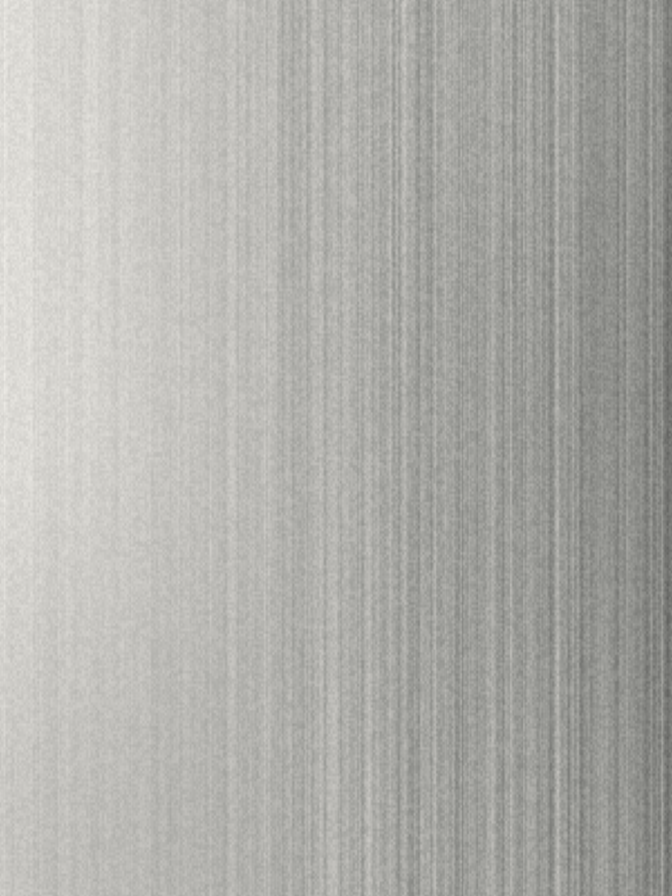
Write a Shadertoy shader that draws this texture.

```glsl
// Brushed metal sheet: fine vertical streaks under a soft light from the left.

const vec3 SHADE_TINT = vec3(0.998, 1.004, 0.976);
const vec3 LIGHT_TINT = vec3(1.008, 1.000, 0.978);
const float LEFT_LIGHT = 0.872;
const float RIGHT_LIGHT = 0.520;
const float FLOOR_FALLOFF = 0.10;    // darkening at the lower left
const float STREAK_CONTRAST = 0.115;
const float LINE_CONTRAST = 0.070;
const float GRAIN_CONTRAST = 0.105;
const float GRAIN_SCALE = 300.0;     // grains per canvas width
const int LINE_COUNT = 80;

float hash(vec2 p) {
    vec3 q = fract(vec3(p.xyx) * 0.1031);
    q += dot(q, q.yzx + 33.33);
    return fract((q.x + q.y) * q.z);
}

// Value noise, centred on zero
float noise(vec2 p) {
    vec2 cell = floor(p);
    vec2 f = fract(p);
    f = f * f * (3.0 - 2.0 * f);
    float low = mix(hash(cell), hash(cell + vec2(1.0, 0.0)), f.x);
    float high = mix(hash(cell + vec2(0.0, 1.0)), hash(cell + vec2(1.0)), f.x);
    return mix(low, high, f.y) - 0.5;
}

// Broad light across the sheet
float sheetLight(vec2 uv) {
    float light = mix(LEFT_LIGHT, RIGHT_LIGHT, pow(uv.x, 0.95));
    float leftSide = 1.0 - smoothstep(0.0, 0.75, uv.x);
    light -= FLOOR_FALLOFF * leftSide * (1.0 - smoothstep(0.0, 0.6, uv.y));
    light += 0.045 * smoothstep(0.55, 1.0, uv.y) * smoothstep(0.3, 1.0, uv.x);
    light += 0.015 * (1.0 - smoothstep(0.0, 0.35, uv.y)) * uv.x;
    return light - 0.01 * smoothstep(0.9, 1.0, uv.x);
}

// Layered streaks that barely change along their length
float streaks(vec2 p) {
    float sum = 0.14 * noise(vec2(p.x * 24.0, p.y * 0.4));
    sum += 0.30 * noise(vec2(p.x * 66.0 + 17.0, p.y * 0.5 + 5.0));
    sum += 0.70 * noise(vec2(p.x * 128.0 + 41.0, p.y * 0.6 + 11.0));
    sum += 0.75 * noise(vec2(p.x * 215.0 + 83.0, p.y * 0.9 + 23.0));
    return sum;
}

// Scattered single scratches, dark and bright, denser to the right
float scratchLines(vec2 p) {
    float sum = 0.0;
    for (int i = 0; i < LINE_COUNT; i++) {
        float id = float(i);
        float center = pow((id + hash(vec2(id, 3.7))) / float(LINE_COUNT), 0.8);
        float width = mix(0.0012, 0.0022, hash(vec2(id, 9.1)));
        float strength = mix(0.25, 1.0, hash(vec2(id, 15.3)));
        float tone = hash(vec2(id, 21.9)) < 0.52 ? -1.0 : 1.0;
        float fade = 0.9 + 0.4 * noise(vec2(id * 7.0, p.y * 1.5));
        float d = (p.x - center) / width;
        sum += tone * strength * fade * exp(-d * d);
    }
    return clamp(sum, -1.3, 1.3);
}

// Fine sandy grain with a slight upright stretch
float grain(vec2 p) {
    vec2 g = p * GRAIN_SCALE * vec2(1.0, 0.85);
    return 0.75 * noise(g) + 0.35 * noise(g * 0.53 + 71.0);
}

void mainImage(out vec4 fragColor, in vec2 fragCoord) {
    vec2 uv = fragCoord / iResolution.xy;
    vec2 p = fragCoord / iResolution.x;

    // Streaks grow bolder away from the light
    float relief = mix(0.36, 1.0, smoothstep(0.2, 0.68, uv.x));

    float light = sheetLight(uv);
    light += STREAK_CONTRAST * relief * streaks(p);
    light += LINE_CONTRAST * relief * scratchLines(p);
    light += GRAIN_CONTRAST * mix(0.55, 1.0, relief) * grain(p);

    vec3 tint = mix(SHADE_TINT, LIGHT_TINT, smoothstep(0.55, 0.80, light));
    fragColor = vec4(clamp(light * tint, 0.0, 1.0), 1.0);
}
```
